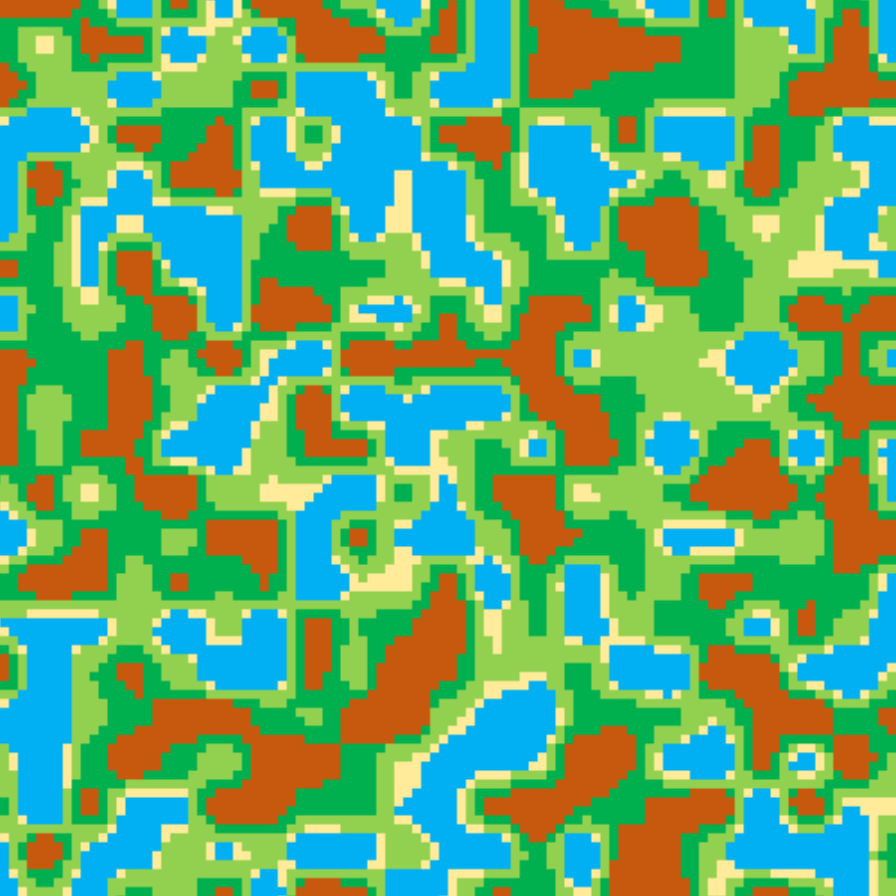
This texture is drawn by a WebGL 2 fragment shader. Its source:

```glsl
#version 300 es
precision highp float;
// Blocky terrain map: lakes with sandy shores, two greens and brown highlands.

uniform vec2 u_resolution;
out vec4 fragColor;

float hash(vec2 p) {
    return fract(sin(dot(p, vec2(127.1, 311.7))) * 43758.5);
}

float valueNoise(vec2 p) {
    vec2 node = floor(p);
    vec2 f = smoothstep(0.0, 1.0, fract(p));
    float bottom = mix(hash(node), hash(node + vec2(1, 0)), f.x);
    float top = mix(hash(node + vec2(0, 1)), hash(node + vec2(1, 1)), f.x);
    return mix(bottom, top, f.y);
}

// One flat colour per square cell, chosen by height
vec3 terrain(vec2 cell) {
    vec2 p = (cell + 0.5) / 5.0;
    float height = 0.85 * valueNoise(p + 3.0) + 0.15 * valueNoise(p * 0.5 + 41.3);
    if (height < 0.354) return vec3(0.0, 0.69, 0.95);  // water
    if (height < 0.400) return vec3(1.0, 0.92, 0.60);  // sand
    if (height < 0.556) return vec3(0.57, 0.82, 0.31); // meadow
    if (height < 0.689) return vec3(0.0, 0.69, 0.31);  // forest
    return vec3(0.78, 0.35, 0.06);                     // highland
}

void main() {
    // A hundred cells along the canvas height
    vec2 p = gl_FragCoord.xy / u_resolution.y * 100.0 - 0.5;
    vec2 cell = floor(p);

    // Blend neighbouring cells only in a narrow strip along their borders
    vec2 blend = clamp((fract(p) - 0.5) / 0.24 + 0.5, 0.0, 1.0);
    vec3 bottom = mix(terrain(cell), terrain(cell + vec2(1, 0)), blend.x);
    vec3 top = mix(terrain(cell + vec2(0, 1)), terrain(cell + vec2(1, 1)), blend.x);
    fragColor = vec4(mix(bottom, top, blend.y), 1.0);
}
```
